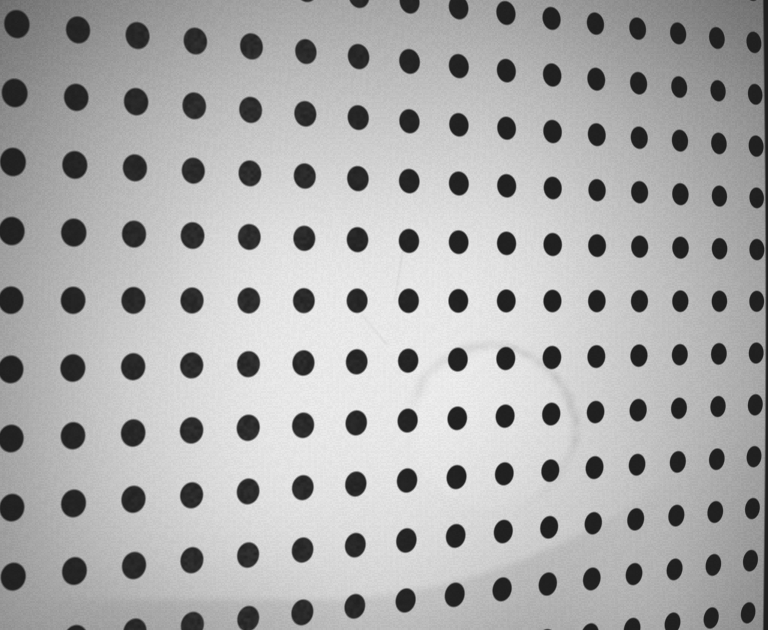
Write a Shadertoy shader that draws this pattern.

```glsl
// Calibration sheet: a grid of dark dots on lit grey paper, seen at an angle.
// Canvas points are mapped back to flat grid cells (lens bend, then perspective),
// and round dots are drawn there; light falloff, stains and grain are layered on.

#define ASPECT 1.219             // canvas width in units of its height
#define LAST_COLUMN 15.0         // columns run from 0 to this
#define DOT_RADIUS 0.202         // in cells
#define DOT_SOFTNESS 0.022       // in cells
#define INK 0.125
#define PAPER 0.92
#define LIGHT_CENTER vec2(0.60, 0.60)
#define RING_CENTER vec2(0.781, 0.679)
#define RING_RADIUS 0.13
#define GRAIN 0.035
#define GRAIN_SCALE 420.0

float hash(vec2 p) {
    return fract(sin(dot(p, vec2(127.1, 311.7))) * 43758.5453);
}

float noise(vec2 p) {
    vec2 i = floor(p), f = fract(p);
    f = f * f * (3.0 - 2.0 * f);
    return mix(mix(hash(i), hash(i + vec2(1, 0)), f.x),
               mix(hash(i + vec2(0, 1)), hash(i + vec2(1, 1)), f.x), f.y);
}

// Canvas position (y down) to column and row numbers
vec2 gridFromCanvas(vec2 p) {
    float v = p.y - 0.4765 - 0.0015 * p.x;
    float x = p.x + 0.0067 * v - (0.035 - 0.065 * p.x) * v * v;
    // Column positions follow x = 0.0175 + 0.1 i - 0.001406 i^2
    float column = (0.1 - sqrt(max(0.01 - 0.005624 * (x - 0.0175), 0.0))) / 0.002812;
    float rowHeight = 0.1102 - 0.0234 * p.x;
    return vec2(column, v / rowHeight);
}

float dotCoverage(vec2 grid) {
    vec2 cell = round(grid);
    cell.x = clamp(cell.x, 0.0, LAST_COLUMN);
    float radius = DOT_RADIUS + 0.008 * (hash(cell) - 0.5);
    vec2 pixel = fwidth(grid);
    float soft = max(DOT_SOFTNESS, 0.6 * max(pixel.x, pixel.y));
    return 1.0 - smoothstep(-soft, soft, length(grid - cell) - radius);
}

// Faint hairline between two points
float scratch(vec2 p, vec2 a, vec2 b) {
    vec2 d = b - a;
    float t = clamp(dot(p - a, d) / dot(d, d), 0.0, 1.0);
    return 1.0 - smoothstep(0.0, 0.004, length(p - a - d * t));
}

float paperShade(vec2 p) {
    // Light pool
    vec2 q = p - LIGHT_CENTER;
    float r2 = dot(q, q);
    float shade = PAPER - 0.85 * r2 / (1.0 + 0.45 * r2);
    shade += 0.035 * (noise(p * 5.0) - 0.5);

    // Curved shadow along the bottom
    float bend = max(p.x - 0.5, 0.0);
    float below = p.y - (0.95 - 0.59 * bend * bend);
    float fade = smoothstep(0.0, 0.35, p.x) * (1.0 - smoothstep(0.85, 1.1, p.x));
    shade -= 0.06 * fade * smoothstep(-0.008, 0.012, below);

    // Ring stain, strongest at its upper right
    vec2 k = p - RING_CENTER;
    float fromRing = length(k) - RING_RADIUS + 0.008 * (noise(p * 22.0) - 0.5);
    float arc = smoothstep(-0.9, 0.9, dot(normalize(k + 1e-5), vec2(0.45, -0.89)));
    float blotch = 0.4 + 0.8 * noise(p * 60.0);
    shade -= 0.085 * arc * blotch * exp(-pow(fromRing / 0.008, 2.0));
    shade += 0.012 * (1.0 - smoothstep(-0.01, 0.01, fromRing));

    // Hairline scratches
    shade -= 0.035 * scratch(p, vec2(0.640, 0.395), vec2(0.627, 0.475));
    shade -= 0.030 * scratch(p, vec2(0.575, 0.500), vec2(0.612, 0.545));
    return shade;
}

void mainImage(out vec4 fragColor, in vec2 fragCoord) {
    vec2 uv = fragCoord / iResolution.xy;
    vec2 p = vec2(uv.x * ASPECT, 1.0 - uv.y);

    // Ink is paler and mottled left of the middle
    float worn = exp(-pow((p.x - 0.38) / 0.25, 2.0));
    float ink = INK + worn * (0.015 + 0.06 * noise(p * 190.0));

    // Fine paper grain
    float grain = hash(floor(p * GRAIN_SCALE)) - 0.5;
    float shade = paperShade(p) + GRAIN * grain;
    shade = mix(shade, ink + 0.3 * GRAIN * grain, dotCoverage(gridFromCanvas(p)));

    // Dark gap past the right edge of the sheet
    float edge = 1.2115 + 0.004 * sin(3.1416 * p.y);
    shade = mix(shade, 0.12, smoothstep(-0.002, 0.002, p.x - edge));

    fragColor = vec4(vec3(clamp(shade, 0.0, 1.0)), 1.0);
}
```
